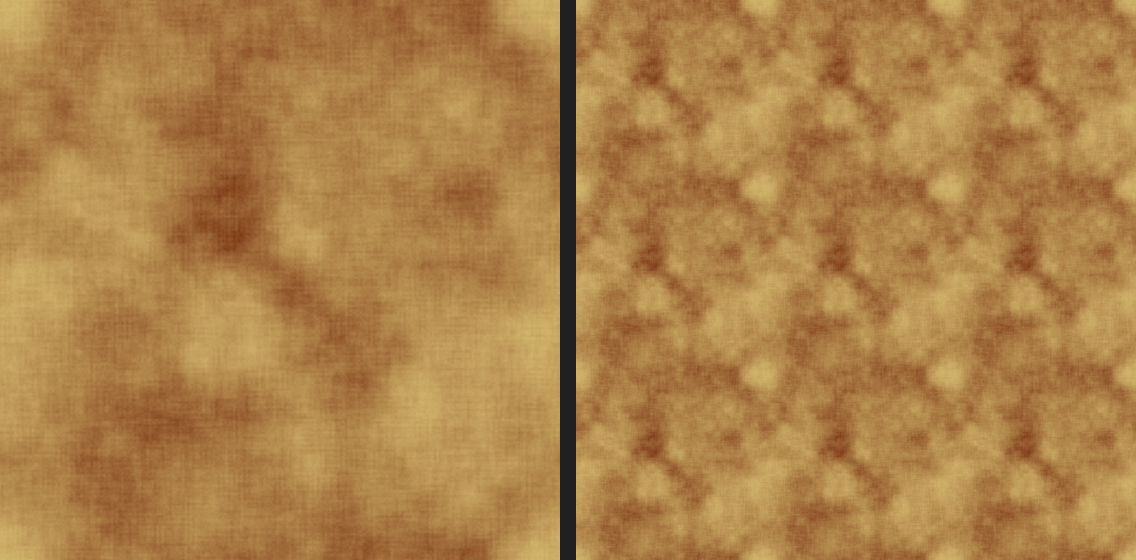
Left: one tile. Right: repeated 3 by 3.
This texture is drawn by a WebGL 2 fragment shader. Its source:

```glsl
#version 300 es
precision highp float;

#define BASE_CELLS 5.0
#define OCTAVES 6
#define GAIN 0.58
#define CLOUD_CONTRAST 0.28
#define THREAD_COUNT 220.0
#define THREAD_BREAKS 22.0
#define THREAD_CONTRAST 0.042
#define GRAIN_CELLS 256.0
#define GRAIN_CONTRAST 0.04
#define DARK_SKEW 0.8
#define MID_COLOR vec3(0.685, 0.510, 0.285)
#define COLOR_SLOPE vec3(0.68, 1.0, 0.68)

uniform vec2 u_resolution;
out vec4 fragColor;

// Integer hash of a lattice point, from -0.5 to 0.5
float hash(vec2 cell, uint seed) {
    uvec2 q = uvec2(cell);
    uint h = q.x * 1597u + q.y * 51749u + seed * 7919u;
    h = (h ^ (h >> 16)) * 73244475u;
    h = (h ^ (h >> 15)) * 73244475u;
    h ^= h >> 16;
    return float(h & 65535u) / 65535.0 - 0.5;
}

// Value noise that wraps after a whole number of cells per axis
float wrapNoise(vec2 uv, vec2 cells, uint seed) {
    vec2 p = uv * cells;
    vec2 i = floor(p);
    vec2 f = p - i;
    vec2 w = f * f * f * (f * (f * 6.0 - 15.0) + 10.0);
    vec2 lo = mod(i, cells);
    vec2 hi = mod(i + 1.0, cells);
    float bottom = mix(hash(lo, seed), hash(vec2(hi.x, lo.y), seed), w.x);
    float top = mix(hash(vec2(lo.x, hi.y), seed), hash(hi, seed), w.x);
    return mix(bottom, top, w.y);
}

// Soft stains: octaves shifted so that their lattices do not line up
float clouds(vec2 uv) {
    float sum = 0.0;
    float weight = 1.0;
    float cells = BASE_CELLS;
    for (int k = 0; k < OCTAVES; k++) {
        vec2 shift = fract(float(k) * vec2(0.371, 0.617));
        sum += weight * wrapNoise(uv + shift, vec2(cells), uint(k) + 3u);
        weight *= GAIN;
        cells *= 2.0;
    }
    return sum;
}

// Faint crossing threads, long in one axis and thin in the other
float threads(vec2 uv) {
    vec2 thin = vec2(THREAD_BREAKS, THREAD_COUNT);
    return wrapNoise(uv, thin, 21u) + wrapNoise(uv, thin.yx, 22u);
}

void main() {
    vec2 uv = gl_FragCoord.xy / u_resolution;

    float tone = CLOUD_CONTRAST * clouds(uv);
    tone += THREAD_CONTRAST * threads(uv);
    tone += GRAIN_CONTRAST * wrapNoise(uv, vec2(GRAIN_CELLS), 31u);

    // Deepen the dark stains and hold back the highlights
    tone -= DARK_SKEW * (tone * tone - 0.006);

    vec3 color = MID_COLOR + COLOR_SLOPE * tone;
    fragColor = vec4(clamp(color, 0.0, 1.0), 1.0);
}
```
